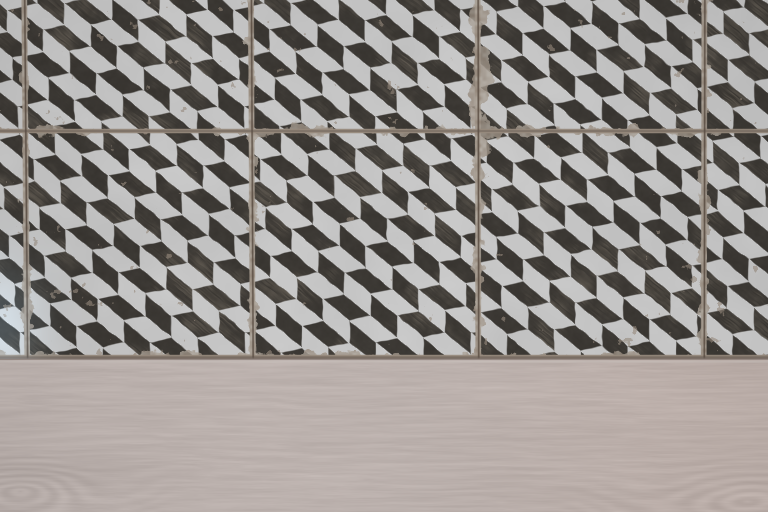
Write a WebGL 1 fragment shader that draws this pattern.

```glsl
precision highp float;
uniform vec2 u_resolution;

const float TILE = 0.4414;
const vec2 TILE_ORIGIN = vec2(0.0508, 0.3027);
const vec3 GLAZE = vec3(0.765, 0.765, 0.765);
const vec3 INK = vec3(0.225, 0.212, 0.195);
const vec3 GROUT = vec3(0.58, 0.53, 0.48);
const vec3 WOOD = vec3(0.725, 0.685, 0.67);

float hash(vec2 p) {
  vec3 q = fract(vec3(p.xyx) * 0.1031);
  q += dot(q, q.yzx + 33.33);
  return fract((q.x + q.y) * q.z);
}

float noise(vec2 p) {
  vec2 i = floor(p), f = fract(p);
  f = f * f * (3.0 - 2.0 * f);
  return mix(mix(hash(i), hash(i + vec2(1.0, 0.0)), f.x),
             mix(hash(i + vec2(0.0, 1.0)), hash(i + 1.0), f.x), f.y);
}

float fbm(vec2 p) {
  float sum = 0.0, amp = 0.5;
  for (int i = 0; i < 4; i++) {
    sum += amp * noise(p);
    p = p * 2.03 + 17.0;
    amp *= 0.5;
  }
  return sum;
}

float cross2(vec2 a, vec2 b) { return a.x * b.y - a.y * b.x; }

float line(float d, float halfWidth, float aa) {
  return 1.0 - smoothstep(halfWidth - aa, halfWidth + aa, abs(d));
}

// Signed distance to the dark rhomboids, with a brush coordinate along each
vec3 rhomboids(vec2 p) {
  vec2 along = vec2(0.0514, -0.0423);
  vec2 lean = vec2(0.0417, 0.0091);
  vec2 rise = vec2(0.0417, 0.0521);
  float c = cross2(along, p) / cross2(along, rise);
  float row = floor(c), band = 2.0 * (c - row);
  vec2 q = p - row * rise;
  float upper = step(1.0, band);
  float t = (q.x - lean.x * min(band, 1.0)) / along.x;
  float across = abs(mod(t - 1.5 + upper + 1.0, 2.0) - 1.0) - 0.5;
  float depth = abs(fract(band) - 0.5) - 0.5;
  return vec3(max(across * 0.052, depth * 0.0335), t, band + row * 2.0);
}

vec3 tiles(vec2 p, float aa) {
  vec2 g = (p - TILE_ORIGIN) / TILE;
  g.x += 0.008 * (g.y - 0.6) * (1.0 - 0.4 * g.x);
  vec2 cell = floor(g);
  vec2 local = (g - cell) * TILE;
  vec2 shift = step(2.0, cell.x) * vec2(0.052, -0.007);
  vec2 wobble = vec2(noise(p * 70.0), noise(p * 70.0 + 31.0)) - 0.5;
  vec3 r = rhomboids(local - vec2(0.1705, 0.2598) - shift + wobble * 0.0025);

  // Brushed ink over cloudy glaze
  float streak = noise(vec2(r.y * 2.0, r.z * 14.0) + cell * 19.0);
  float patchy = smoothstep(0.4, 0.75, fbm(p * 16.0 + 5.0));
  vec3 ink = INK + vec3(0.13, 0.12, 0.105) * streak * patchy;
  ink += 0.035 * (fbm(p * 90.0) - 0.4);
  vec3 glaze = GLAZE + 0.06 * (fbm(p * 9.0) - 0.47);
  float dark = 1.0 - smoothstep(-aa, aa, r.x + 0.0007);
  vec3 col = mix(glaze, ink, dark);
  float chip = smoothstep(0.74, 0.78, fbm(p * 42.0 + 8.0));
  col = mix(col, GROUT, chip * 0.6);

  // Worn rims and joints
  vec2 side = min(local, TILE - local);
  float edge = min(side.x, side.y);
  float heavy = exp(-pow((p.x - 0.945) / 0.025, 2.0)) * smoothstep(0.52, 0.6, p.y);
  float reach = 0.012 + 0.014 * heavy;
  float wear = fbm(p * 38.0) + 0.12 * heavy - edge / reach * 0.25;
  vec3 rim = mix(GROUT, vec3(0.68, 0.65, 0.61), noise(p * 130.0));
  col = mix(col, rim, 0.8 * smoothstep(0.4, 0.47, wear));
  col = mix(col, rim, line(side.x, 0.0055, aa));
  col = mix(col, GROUT, line(side.y, 0.0042, aa));
  float seam = local.x > TILE * 0.5 ? local.x - TILE : local.x;
  col = mix(col, vec3(0.34, 0.29, 0.25), 0.85 * line(seam - 0.001, 0.0016, aa));
  col = mix(col, vec3(0.36, 0.32, 0.29), 0.6 * line(side.y, 0.0012, aa));
  return col;
}

vec3 wood(vec2 p) {
  vec2 leftKnot = (p - vec2(0.04, 0.04)) * vec2(1.0, 2.4);
  vec2 rightKnot = (p - vec2(1.46, 0.02)) * vec2(0.8, 2.4);
  float nearKnot = min(length(leftKnot), length(rightKnot));
  float knot = 1.0 - smoothstep(0.05, 0.32, nearKnot);
  float warp = fbm(p * vec2(3.0, 9.0));
  float rings = sin(mix(p.y * 330.0, nearKnot * 170.0, knot) + warp * 16.0);
  float fiber = fbm(p * vec2(14.0, 260.0) + warp * 3.0);
  float broad = fbm(p * vec2(2.0, 14.0) + 4.0);
  vec3 col = WOOD + 0.014 * rings * (0.4 + knot);
  col += 0.06 * (fiber - 0.47) + 0.05 * (broad - 0.47);
  return col + vec3(0.012, 0.0, -0.006) * smoothstep(0.7, 1.5, p.x);
}

void main() {
  vec2 p = gl_FragCoord.xy / u_resolution.y;
  float aa = 0.9 / u_resolution.y;
  float border = TILE_ORIGIN.y - 0.003;
  vec3 col = mix(wood(p), tiles(p, aa), smoothstep(border - aa, border + aa, p.y));

  // Threshold shadow and pale board edge
  col = mix(col, vec3(0.43, 0.38, 0.35), 0.75 * line(p.y - border, 0.0022, aa));
  col = mix(col, vec3(0.78, 0.75, 0.73), 0.5 * line(p.y - border + 0.006, 0.002, aa));

  // Window glare at left and soft corner falloff
  float glare = exp(-dot((p - vec2(0.0, 0.36)) * vec2(12.0, 8.0), (p - vec2(0.0, 0.36)) * vec2(12.0, 8.0)));
  col += vec3(0.08, 0.12, 0.15) * glare * step(border, p.y);
  vec2 off = p - vec2(0.78, 0.45);
  col *= 1.02 - 0.07 * dot(off, off);
  gl_FragColor = vec4(clamp(col, 0.0, 1.0), 1.0);
}
```
